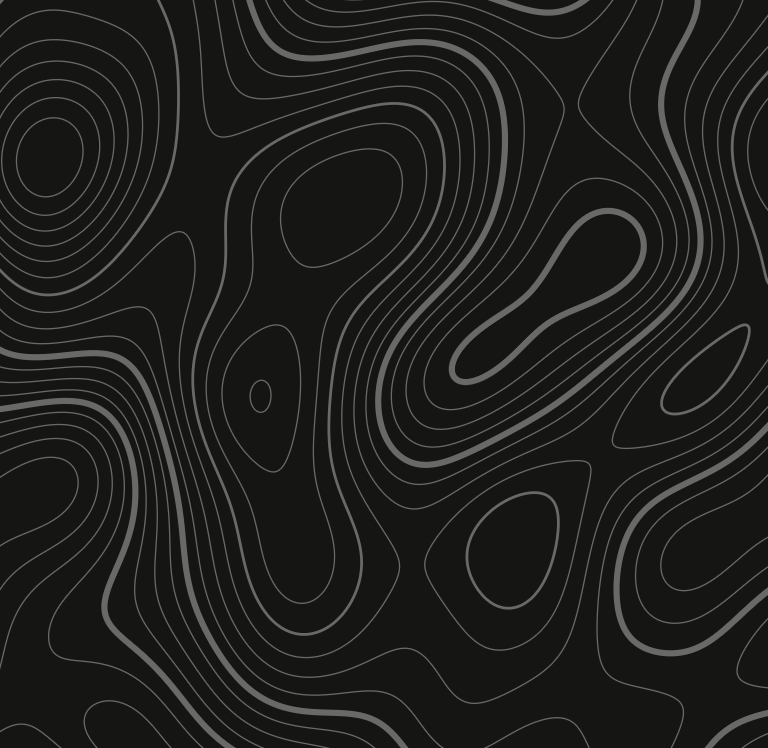
Write a Shadertoy shader that draws this pattern.

```glsl
// Topographic contour map: fine grey height lines with bold index lines on near-black.

const vec3  GROUND       = vec3(0.082, 0.081, 0.073);
const vec3  LINE         = vec3(0.412, 0.412, 0.408);

const float FINE_WIDTH   = 0.0017;   // line widths, in canvas widths
const float MEDIUM_WIDTH = 0.0036;
const float BOLD_WIDTH   = 0.0080;

const float BOLD_LEVEL   = 2.0;      // bold at plus and minus this height
const float MEDIUM_LEVEL = -6.0;
const float RELIEF       = 7.8;      // contour steps per unit of height

const vec2  HILL_DENSITY = vec2(4.5, 5.6);  // hills per canvas width, along and across
const float HILL_ANGLE   = 0.95;            // direction of the long axis
const float HILL_FALLOFF = 2.0;
const vec2  SEED         = vec2(37.0, 61.0);

vec3 hash3(vec2 cell) {
    vec3 p = fract(cell.xyx * vec3(0.1031, 0.1030, 0.0973));
    p += dot(p, p.yxz + 33.33);
    return fract((p.xxy + p.yzz) * p.zyx);
}

// Sum of jittered Gaussian hills and hollows: x = height, yz = gradient
vec3 terrain(vec2 p) {
    vec2 home = floor(p);
    vec3 sum = vec3(0.0);
    for (int j = -2; j <= 2; j++) {
        for (int i = -2; i <= 2; i++) {
            vec2 cell = home + vec2(i, j);
            vec3 rnd = hash3(cell + SEED);
            vec2 offset = p - cell - rnd.xy;
            float side = rnd.z < 0.5 ? -1.0 : 1.0;
            float peak = side * mix(0.35, 0.80, fract(rnd.z * 2.0));
            float bump = peak * exp(-HILL_FALLOFF * dot(offset, offset));
            sum += bump * vec3(1.0, -2.0 * HILL_FALLOFF * offset);
        }
    }
    return sum * RELIEF;
}

// Antialiased coverage of a line at the given distance from its centre
float stroke(float dist, float width, float pixel) {
    float edge = clamp((0.5 * width - dist) / pixel + 0.5, 0.0, 1.0);
    return edge * min(1.0, width / pixel);
}

void mainImage(out vec4 fragColor, in vec2 fragCoord) {
    float pixel = 1.0 / iResolution.x;
    vec2 uv = fragCoord * pixel;

    // Rotate and stretch the hill grid
    float c = cos(HILL_ANGLE), s = sin(HILL_ANGLE);
    vec3 land = terrain(mat2(c, -s, s, c) * uv * HILL_DENSITY);
    float height = land.x;
    float slope = max(length(land.yz * HILL_DENSITY), 0.001);

    // Height differences over slope give distances to the contours
    float fineDist   = abs(height - floor(height + 0.5)) / slope;
    float mediumDist = abs(height - MEDIUM_LEVEL) / slope;
    float boldDist   = abs(abs(height) - BOLD_LEVEL) / slope;

    float ink = stroke(fineDist, FINE_WIDTH, pixel);
    ink = max(ink, stroke(mediumDist, MEDIUM_WIDTH, pixel));
    ink = max(ink, stroke(boldDist, BOLD_WIDTH, pixel));

    fragColor = vec4(mix(GROUND, LINE, ink), 1.0);
}
```
